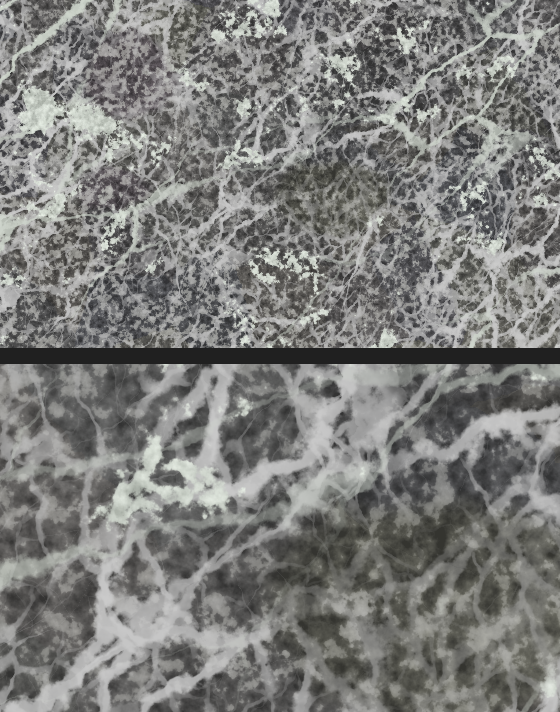
Top, the full canvas; bottom, a detail of the centre.
Write a Shadertoy shader that draws this texture.

```glsl
// Dark grey-green brecciated marble with pale crackled veins and mottled clasts.

const vec3 SLATE = vec3(0.97, 0.99, 1.04);
const vec3 OLIVE = vec3(1.02, 1.02, 0.93);
const vec3 PLUM  = vec3(1.04, 0.97, 1.02);
const vec3 ASH   = vec3(0.64, 0.64, 0.62);
const vec3 MIST  = vec3(0.76, 0.76, 0.76);
const vec3 PALE  = vec3(0.82, 0.85, 0.81);

vec2 hash2(vec2 c) {
    vec3 q = fract(c.xyx * vec3(0.1031, 0.1030, 0.0973));
    q += dot(q, q.yzx + 33.33);
    return fract((q.xx + q.yz) * q.zy);
}

float noise(vec2 p) {
    vec2 i = floor(p), f = fract(p);
    f = f * f * (3.0 - 2.0 * f);
    float low  = mix(hash2(i).x, hash2(i + vec2(1, 0)).x, f.x);
    float high = mix(hash2(i + vec2(0, 1)).x, hash2(i + vec2(1, 1)).x, f.x);
    return mix(low, high, f.y);
}

float fbm(vec2 p) {
    float sum = 0.0, amp = 0.52;
    for (int i = 0; i < 4; i++) {
        sum += amp * noise(p);
        p = mat2(1.6, 1.2, -1.2, 1.6) * p + 7.3;
        amp *= 0.52;
    }
    return sum;
}

vec2 fbm2(vec2 p) {
    return vec2(fbm(p), fbm(p + 41.7)) - 0.5;
}

// Cellular noise: x = gap between the two nearest seeds, yz = random cell id.
vec3 cells(vec2 p) {
    vec2 home = floor(p), id = vec2(0.0);
    float near = 9.0, next = 9.0;
    for (int y = -1; y <= 1; y++)
    for (int x = -1; x <= 1; x++) {
        vec2 cell = home + vec2(x, y);
        float d = length(cell + hash2(cell) - p);
        if (d < near) { next = near; near = d; id = cell; }
        else next = min(next, d);
    }
    return vec3(next - near, hash2(id + 91.0));
}

// Moves into a frame whose x axis runs along the given angle.
vec2 along(vec2 p, float angle, vec2 scale) {
    float c = cos(angle), s = sin(angle);
    return vec2(c * p.x + s * p.y, c * p.y - s * p.x) * scale + 50.0;
}

// Cell borders that swell, thin out and crumble with the grit.
float veins(vec2 q, float width, float grit) {
    float swell = smoothstep(0.30, 0.85, noise(q * 0.8 + 13.0));
    float w = width * (0.15 + 1.5 * swell) * (1.0 + 1.6 * grit);
    return (1.0 - smoothstep(0.3 * w, w, cells(q).x)) * (0.1 + 0.9 * swell);
}

// Soft oval, 1 inside.
float clast(vec2 p, vec2 centre, vec2 radius) {
    return 1.0 - smoothstep(0.80, 1.08, length((p - centre) / radius));
}

// Soft band around the segment a-b.
float band(vec2 p, vec2 a, vec2 b, float width) {
    vec2 ab = b - a;
    float t = clamp(dot(p - a, ab) / dot(ab, ab), 0.0, 1.0);
    return 1.0 - smoothstep(0.0, width, length(p - a - t * ab));
}

void mainImage(out vec4 fragColor, in vec2 fragCoord) {
    vec2 p = fragCoord / iResolution.y;
    vec2 w = p + 0.09 * fbm2(p * 4.5) + 0.022 * fbm2(p * 30.0 + 5.0);
    float grain = fbm(p * 48.0) - 0.5;
    float grit = fbm(p * 95.0 + 70.0) - 0.5;

    // Large calm inclusions and the pale seams between them
    float olive = clast(w, vec2(0.96, 0.44), vec2(0.18, 0.11));
    float plum = max(clast(w, vec2(0.39, 0.79), vec2(0.14, 0.13)),
                     clast(w, vec2(0.33, 0.47), vec2(0.11, 0.07)));
    float calm = max(olive, plum);
    float seam = max(band(w, vec2(0.0, 0.71), vec2(0.46, 0.61), 0.09),
                     band(w, vec2(0.16, 0.40), vec2(0.34, 0.60), 0.05));
    seam = max(seam, 0.7 * band(w, vec2(0.80, 0.92), vec2(0.92, 0.82), 0.08));

    // Rock body with a tint per fragment
    vec2 id = cells(w * 4.5 + 20.0).yz;
    vec3 tint = mix(mix(SLATE, OLIVE, id.x), PLUM, 0.4 * id.y);
    tint = mix(mix(tint, OLIVE, olive), PLUM, plum);
    float tone = 0.355 + 0.16 * (fbm(p * 3.2 + 3.0) - 0.5) + 0.04 * (id.x - 0.5)
               + 0.22 * grain + 0.38 * grit - 0.02 * calm;
    vec3 color = max(tone, 0.20) * tint;

    // Mottled crust of small crisp specks
    float region = smoothstep(0.32, 0.66, fbm(p * 5.0 + 60.0));
    float mottle = smoothstep(0.03, 0.13, 0.6 * grain + 0.7 * grit + 0.10 * (region - 0.5));
    color = mix(color, ASH + 0.3 * grit, mottle * (0.35 + 0.30 * region));

    // Fine web, then long slanted and steep veins
    float web = max(veins(along(w, 0.8, vec2(17, 29)), 0.20, grit),
                    veins(along(w, 1.9, vec2(12, 24)), 0.16, grit));
    float mid = max(veins(along(w, 0.65, vec2(5, 12)), 0.12, grit),
                    veins(along(w, 1.25, vec2(4, 10)), 0.10, grit));
    float main = veins(along(w, 0.7, vec2(2.4, 5.5)), 0.055, grit);
    color = mix(color, MIST, 0.72 * web * (1.0 - 0.5 * calm));
    color = mix(color, MIST + 0.05, 0.85 * mid * (1.0 - 0.7 * calm));
    color = mix(color, PALE, 0.9 * main * (1.0 - 0.8 * calm));

    // Pale pools with ragged rims
    float pool = smoothstep(0.71, 0.79, fbm(w * 9.0 + 30.0) + 0.24 * seam
                            + 0.35 * grain + 0.30 * grit);
    color = mix(color, PALE + 0.30 * grit, 0.85 * pool * (1.0 - 0.7 * calm));

    fragColor = vec4(clamp(color, 0.0, 1.0), 1.0);
}
```
